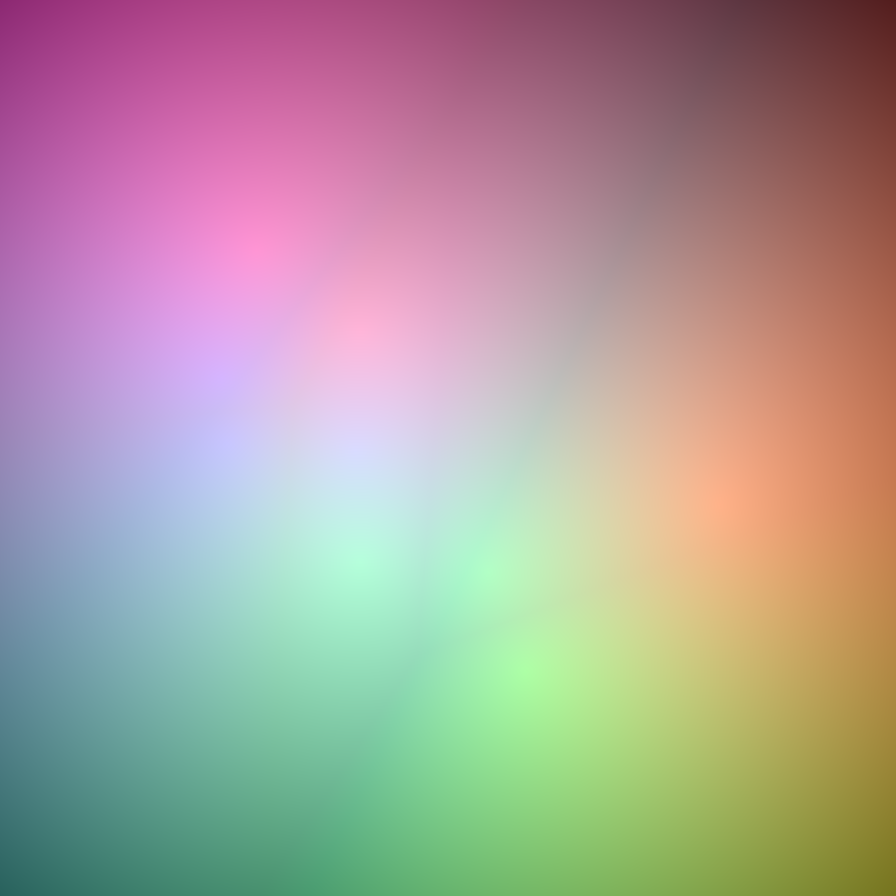
This background is drawn by a Shadertoy shader. Its source:

```glsl
const float FALLOFF = 1.13;   // brightness lost per canvas unit
const int SEED_COUNT = 3;

// Cell seeds of each colour channel, in canvas units
const vec2 RED_SEEDS[SEED_COUNT] = vec2[SEED_COUNT](
    vec2(0.286, 0.720), vec2(0.402, 0.630), vec2(0.803, 0.437));
const vec2 GREEN_SEEDS[SEED_COUNT] = vec2[SEED_COUNT](
    vec2(0.402, 0.372), vec2(0.545, 0.361), vec2(0.586, 0.251));
const vec2 BLUE_SEEDS[SEED_COUNT] = vec2[SEED_COUNT](
    vec2(0.247, 0.577), vec2(0.254, 0.505), vec2(0.397, 0.497));

// Cellular distance: how far the nearest seed lies
float nearestSeed(vec2 p, vec2 seeds[SEED_COUNT]) {
    float nearest = distance(p, seeds[0]);
    for (int i = 1; i < SEED_COUNT; i++) {
        nearest = min(nearest, distance(p, seeds[i]));
    }
    return nearest;
}

void mainImage(out vec4 fragColor, in vec2 fragCoord) {
    vec2 p = fragCoord / iResolution.xy;

    // One independent cellular field per channel
    vec3 cellDistance = vec3(
        nearestSeed(p, RED_SEEDS),
        nearestSeed(p, GREEN_SEEDS),
        nearestSeed(p, BLUE_SEEDS));

    // Channels are brightest at their seeds and fade linearly
    vec3 color = 1.0 - FALLOFF * cellDistance;
    fragColor = vec4(clamp(color, 0.0, 1.0), 1.0);
}
```
